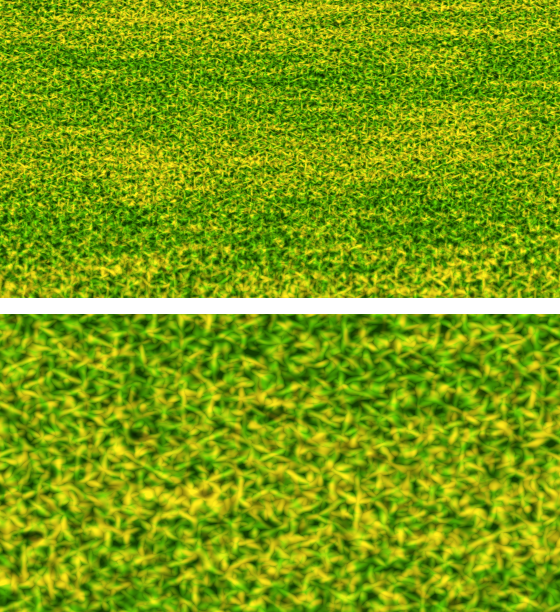
Top: the whole. Bottom: its middle third, enlarged.
Write a Shadertoy shader that draws this texture.

```glsl
float hash(ivec2 cell) {
    uvec2 q = uvec2(cell) * uvec2(1597334673u, 3812015801u);
    uint n = (q.x ^ q.y) * 1597334673u;
    n = (n ^ (n >> 15)) * 2246822519u;
    return float((n ^ (n >> 13)) & 65535u) / 65536.0;
}

float cornerSlope(ivec2 cell, vec2 offset) {
    float angle = 6.2832 * hash(cell);
    return dot(vec2(cos(angle), sin(angle)), offset);
}

float gradientNoise(vec2 p) {
    ivec2 cell = ivec2(floor(p));
    vec2 f = fract(p);
    vec2 u = f * f * f * (f * (f * 6.0 - 15.0) + 10.0);
    float low = mix(cornerSlope(cell, f),
                    cornerSlope(cell + ivec2(1, 0), f - vec2(1, 0)), u.x);
    float high = mix(cornerSlope(cell + ivec2(0, 1), f - vec2(0, 1)),
                     cornerSlope(cell + ivec2(1, 1), f - vec2(1, 1)), u.x);
    return mix(low, high, u.y);
}

// Crossing strokes: the strongest of three directional noises
float blades(vec2 p, float seed) {
    float strongest = -1.0;
    for (int i = 0; i < 3; i++) {
        float angle = 0.45 + 1.05 * float(i);
        vec2 along = vec2(cos(angle), sin(angle));
        vec2 q = vec2(dot(p, along), dot(p, vec2(-along.y, along.x)));
        strongest = max(strongest, gradientNoise(q * vec2(0.48, 1.0) + seed + 31.7 * float(i)));
    }
    return strongest - 0.2;
}

// Coarse blades near the viewer give way to fine ones further off
float turf(vec2 p, float seed) {
    float far = 1.5708 * smoothstep(-0.1, 0.6, p.y);
    vec2 ground = vec2(p.x, p.y + 0.2 * p.y * p.y);
    return cos(far) * blades(ground * 58.0, seed) + sin(far) * blades(ground * 98.0, seed + 57.3);
}

void mainImage(out vec4 fragColor, in vec2 fragCoord) {
    vec2 p = fragCoord / iResolution.y;

    // Flat streaks that narrow with distance, over broad mown bands
    vec2 ground = vec2(p.x, p.y + 0.5 * p.y * p.y);
    float streaks = 0.55 * gradientNoise(ground * vec2(2.2, 11.0) + 4.3)
                  + 0.50 * gradientNoise(ground * vec2(5.0, 25.0) + 19.1)
                  + 0.30 * gradientNoise(ground * vec2(14.0, 42.0) + 63.8);
    float bands = cos(13.4 * (p.y - 0.5) + 0.5 * sin(2.0 * p.x));

    // Light and dryness of each tuft
    float light = 0.56 + 1.35 * turf(p, 11.4) + 0.28 * streaks + 0.03 * bands;
    float dryness = 0.40 + 1.15 * turf(p, 141.6) + 0.5 * (light - 0.56)
                  + 0.55 * streaks + 0.11 * bands;
    light = clamp(light, 0.0, 1.1);
    dryness = smoothstep(-0.05, 0.95, dryness);

    vec3 green = mix(vec3(0.08, 0.24, 0.00), vec3(0.42, 0.86, 0.02), light);
    vec3 straw = mix(vec3(0.42, 0.41, 0.02), vec3(0.97, 0.90, 0.10), light);
    vec3 color = mix(green, straw, dryness);

    // Sparse shaded gaps
    float gap = smoothstep(0.38, 0.60, gradientNoise(p * vec2(26.0, 46.0) + 88.2));
    color *= 1.0 - 0.45 * gap;

    fragColor = vec4(color, 1.0);
}
```
